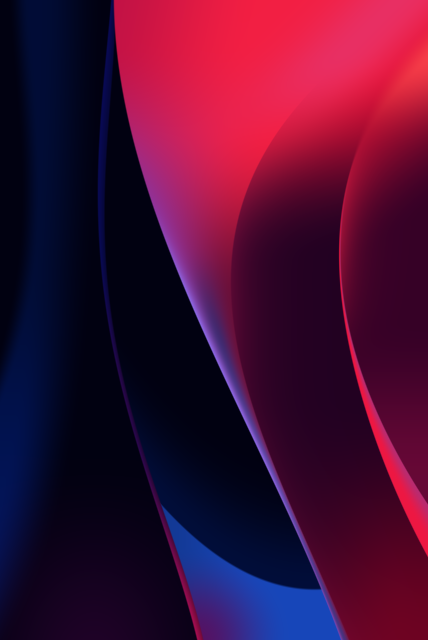
This background is drawn by a Shadertoy shader. Its source:

```glsl
#define NIGHT vec3(0.005, 0.003, 0.065)
#define NAVY vec3(0.005, 0.065, 0.28)
#define COBALT vec3(0.09, 0.27, 0.71)
#define CRIMSON vec3(0.95, 0.12, 0.26)
#define ROSE vec3(0.90, 0.20, 0.42)
#define VIOLET vec3(0.56, 0.20, 0.62)
#define LILAC vec3(0.56, 0.43, 0.93)
#define PLUM vec3(0.13, 0.003, 0.13)
#define WINE vec3(0.42, 0.01, 0.13)
#define SOFT_EDGE 0.05

// Quartic x(t) through five nodes evenly spaced from top (t=0) to bottom (t=1)
float curve(float t, float a, float b, float c, float d, float e) {
    float s = 4.0 * t;
    float d2 = a - 2.0 * b + c;
    float d3 = d - 3.0 * c + 3.0 * b - a;
    float d4 = e - 4.0 * d + 6.0 * c - 4.0 * b + a;
    return a + s * (b - a + (s - 1.0) / 2.0 * (d2 + (s - 2.0) / 3.0 * (d3 + (s - 3.0) / 4.0 * d4)));
}

float cover(float dist, float blur) {
    return smoothstep(-blur, blur, dist);
}

float bell(float v, float width) {
    return exp(-v * v / (width * width));
}

// Left wall: a blue band between two soft curves
vec3 leftWall(float x, float t) {
    float shadow = curve(t, 0.043, 0.070, 0.039, -0.098, -0.29);
    float fade = curve(t, 0.205, 0.195, 0.172, 0.117, -0.02);
    float band = cover(x - shadow, 0.025) * (1.0 - smoothstep(-0.11, 0.045, x - fade));
    vec3 col = mix(NIGHT, NAVY * (0.75 + 0.45 * smoothstep(0.4, 0.8, t)), band);
    float warmth = smoothstep(0.7, 1.05, t) * bell(x - 0.22, 0.22);
    return col + vec3(0.12, 0.005, 0.09) * warmth;
}

// Dark hollow with a cobalt pool at its foot
vec3 hollow(float x, float t, float px) {
    float fromTip = (0.735 - x) / 0.36;
    float rim = 0.921 - 0.134 * fromTip * fromTip;
    float glow = smoothstep(0.24, 0.0, rim - t);
    vec3 col = mix(NIGHT, NAVY * 0.8, glow * glow);
    vec3 pool = COBALT * (0.82 + 0.2 * smoothstep(0.38, 0.6, x));
    float corner = smoothstep(0.22, 0.0, length(vec2(x - 0.46, (1.0 - t) * 1.5)));
    pool = mix(pool, vec3(0.36, 0.05, 0.36), corner * 0.9);
    return mix(col, pool, cover(t - rim, px));
}

// Broad lit sheet, u runs across it from the left rim to the inner fold
vec3 litSheet(float x, float t, float left, float u) {
    vec3 col = mix(vec3(0.76, 0.07, 0.27), CRIMSON, smoothstep(0.24, 0.62, x + 0.3 * t));
    float streak = bell(x - 0.93 + 1.5 * t, 0.13) * (1.0 - smoothstep(0.08, 0.24, t));
    col = mix(col, ROSE, 0.8 * streak);
    col = mix(col, vec3(0.83, 0.03, 0.19), 0.7 * smoothstep(0.98, 1.2, x + 1.5 * t) * smoothstep(0.55, 0.7, x));
    col = mix(col, vec3(0.42, 0.06, 0.22), smoothstep(0.20, 0.47, t));
    float bodyTint = smoothstep(0.06, 0.36, t) * pow(1.0 - u, 1.6);
    col = mix(col, VIOLET, bodyTint);
    float dusk = smoothstep(0.38, 0.54, t) * bell(u - 0.42, 0.33);
    col = mix(col, vec3(0.17, 0.14, 0.39), 0.85 * dusk);
    float rim = exp(-max(x - left, 0.0) / 0.014) * smoothstep(0.3, 0.48, t);
    return mix(col, LILAC, rim * (1.0 - 0.65 * smoothstep(0.7, 0.95, t)));
}

// Shaded inner fold, melting into the lit sheet near the top
vec3 innerFold(float x, float t, float edge, vec3 lit) {
    vec3 col = mix(PLUM, WINE, smoothstep(0.62, 1.0, t) * smoothstep(0.6, 0.95, x));
    col += vec3(0.22, 0.03, 0.07) * exp(-max(x - edge, 0.0) / 0.06) * (1.0 - 0.5 * smoothstep(0.45, 0.65, t));
    float shade = smoothstep(0.13, 0.42, t + 0.12 * (x - 0.6));
    return mix(lit, col, shade);
}

// Right fold: glowing crest over a plum interior
vec3 rightFold(float x, float t, float dist) {
    vec3 crest = mix(vec3(0.97, 0.25, 0.29), vec3(0.80, 0.06, 0.20), smoothstep(0.07, 0.24, t));
    vec3 deep = mix(vec3(0.21, 0.003, 0.15), vec3(0.40, 0.03, 0.21), smoothstep(0.5, 0.75, t));
    vec3 col = mix(crest, deep, smoothstep(0.12, 0.43, t + 0.5 * dist));
    float rim = exp(-max(dist, 0.0) / 0.035) * smoothstep(0.15, 0.3, t) * (1.0 - smoothstep(0.36, 0.58, t));
    return mix(col, vec3(0.76, 0.09, 0.24), 0.75 * rim);
}

void mainImage(out vec4 fragColor, in vec2 fragCoord) {
    vec2 uv = fragCoord / iResolution.xy;
    float x = uv.x;
    float t = 1.0 - uv.y;
    float px = 1.0 / iResolution.x;

    float bandLeft = curve(t, 0.260, 0.230, 0.252, 0.346, 0.461);
    float bandRight = curve(t, 0.270, 0.248, 0.262, 0.357, 0.475);
    float sheetLeft = curve(t, 0.266, 0.324, 0.463, 0.637, 0.797);
    float foldLeft = curve(t, 0.996, 0.609, 0.545, 0.654, 0.816);
    float crestLeft = curve(t, 1.113, 0.826, 0.805, 0.914, 1.123);

    // Left wall, slim band and hollow
    vec3 col = leftWall(x, t);
    vec3 band = mix(vec3(0.03, 0.035, 0.31), vec3(0.16, 0.025, 0.29), smoothstep(0.38, 0.65, t));
    band = mix(band, vec3(0.62, 0.05, 0.30), smoothstep(0.68, 1.0, t));
    band *= 1.1 - 0.4 * clamp((x - bandLeft) / (bandRight - bandLeft), 0.0, 1.0);
    col = mix(col, band, cover(x - bandLeft, px));
    col = mix(col, hollow(x, t, px), cover(x - bandRight, px));

    // Lit sheet and its inner fold
    float u = clamp((x - sheetLeft) / max(foldLeft - sheetLeft, 0.01), 0.0, 1.0);
    vec3 lit = litSheet(x, t, sheetLeft, u);
    vec3 sheet = mix(lit, innerFold(x, t, foldLeft, lit), cover(x - foldLeft, px));
    col = mix(col, sheet, cover(x - sheetLeft, px));

    // Right fold, soft at its crest and crisp below
    float dist = x - crestLeft;
    float blur = mix(SOFT_EDGE, px, smoothstep(0.02, 0.27, t));
    col = mix(col, rightFold(x, t, dist), cover(dist, blur));

    // Bright ribbon widening along the fold
    float width = 0.003 + 0.06 * pow(max(t - 0.39, 0.0) / 0.404, 2.2);
    float ribbonMask = cover(dist, px) * cover(width - dist, px) * smoothstep(0.25, 0.42, t);
    vec3 ribbon = mix(vec3(0.93, 0.09, 0.26), vec3(0.72, 0.17, 0.44), smoothstep(0.2, 1.0, dist / width));
    col = mix(col, ribbon, ribbonMask);

    fragColor = vec4(col, 1.0);
}
```
